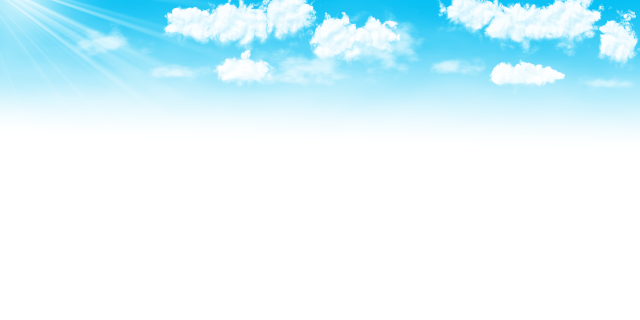
Give the GLSL for this background, as a WebGL 2 fragment shader.

```glsl
#version 300 es
precision highp float;
uniform vec2 u_resolution;
out vec4 fragColor;

vec2 gradientAt(vec2 cell) {
  vec3 h = fract(cell.xyx * vec3(0.1031, 0.1030, 0.0973));
  h += dot(h, h.yzx + 33.33);
  float angle = 6.2832 * fract((h.x + h.y) * h.z);
  return vec2(cos(angle), sin(angle));
}

float gradientNoise(vec2 p) {
  vec2 i = floor(p), f = p - i;
  vec2 u = f * f * f * (f * (f * 6.0 - 15.0) + 10.0);
  vec2 e = vec2(0.0, 1.0);
  float low = mix(dot(gradientAt(i), f), dot(gradientAt(i + e.yx), f - e.yx), u.x);
  float high = mix(dot(gradientAt(i + e), f - e), dot(gradientAt(i + e.yy), f - e.yy), u.x);
  return mix(low, high, u.y);
}

float fbm(vec2 p) {
  float sum = 0.0, amp = 0.6;
  for (int i = 0; i < 5; i++) {
    sum += amp * gradientNoise(p);
    p = mat2(1.6, 1.2, -1.2, 1.6) * p + 7.3;
    amp *= 0.5;
  }
  return sum;
}

// Rounded lumps separated by creases
float billow(vec2 p) {
  float sum = 0.0, amp = 1.0;
  for (int i = 0; i < 4; i++) {
    sum += amp * abs(gradientNoise(p));
    p = mat2(1.6, 1.2, -1.2, 1.6) * p + 3.7;
    amp *= 0.55;
  }
  return sum - 0.45;
}

// Cloud masses: centre (x, depth below the top), radii
const vec4 PUFFS[11] = vec4[](
  vec4(0.59, 0.08, 0.08, 0.06), vec4(0.74, 0.08, 0.16, 0.08),
  vec4(0.90, 0.05, 0.10, 0.10), vec4(0.755, 0.225, 0.10, 0.055),
  vec4(1.05, 0.13, 0.085, 0.09), vec4(1.18, 0.12, 0.07, 0.06),
  vec4(1.48, 0.045, 0.11, 0.065), vec4(1.63, 0.08, 0.15, 0.08),
  vec4(1.78, 0.07, 0.10, 0.10), vec4(1.93, 0.14, 0.07, 0.09),
  vec4(1.64, 0.24, 0.12, 0.045));
const vec4 WISPS[6] = vec4[](
  vec4(0.33, 0.13, 0.12, 0.035), vec4(0.55, 0.23, 0.09, 0.02),
  vec4(1.42, 0.21, 0.08, 0.025), vec4(1.19, 0.14, 0.13, 0.08),
  vec4(1.89, 0.26, 0.07, 0.02), vec4(0.96, 0.21, 0.14, 0.05));

void main() {
  vec2 uv = gl_FragCoord.xy / u_resolution;
  vec2 p = vec2(uv.x * 2.0, 1.0 - uv.y);
  vec3 white = vec3(1.0);

  // Sky fading to white, a little deeper on the right
  float depth = p.y - 0.025 * (p.x - 1.0);
  float haze = fbm(p * vec2(4.0, 9.0));
  float fade = smoothstep(-0.06, 0.46, depth + 0.06 * haze * smoothstep(0.5, 0.1, p.y));
  vec3 color = mix(vec3(0.02, 0.75, 0.955), white, fade);

  // Thin torn wisps
  float streaks = fbm(p * vec2(13.0, 22.0) + 5.0);
  float veil = 0.0;
  for (int i = 0; i < 6; i++) {
    float body = 1.0 - length((p - WISPS[i].xy) / WISPS[i].zw);
    veil = max(veil, smoothstep(-0.3, 1.0, body + 1.6 * streaks));
  }
  color = mix(color, white, 0.65 * veil);

  // Billowing clouds: crisp crowns and soft undersides
  vec2 warped = p + 0.012 * vec2(fbm(p * 18.0), fbm(p * 18.0 + 40.0));
  float lumps = billow(warped * 15.0);
  float cover = 0.0, under = 1.0;
  for (int i = 0; i < 11; i++) {
    vec2 q = (warped - PUFFS[i].xy) / PUFFS[i].zw;
    float body = 1.0 - length(q) + 0.85 * lumps;
    float below = smoothstep(-0.2, 1.0, q.y);
    cover = max(cover, smoothstep(-0.08, 0.14 + 0.65 * below, body));
    under = min(under, mix(1.0, below, smoothstep(-0.1, 0.3, body)));
  }
  float facing = lumps - billow((warped + vec2(-0.008, -0.014)) * 15.0);
  float shade = clamp(0.12 + 0.4 * under - 0.7 * facing - 0.3 * lumps, 0.0, 0.6);
  vec3 cloud = mix(white, vec3(0.62, 0.89, 0.98), shade * (1.0 - fade));
  color = mix(color, cloud, 0.97 * cover);

  // Sunbeams fanning out of the upper left corner
  vec2 toSun = p - vec2(-0.10, -0.09);
  float angle = atan(toSun.y, toSun.x), reach = length(toSun);
  float beams = 0.7 * gradientNoise(vec2(angle * 13.0, 2.5))
              + 0.45 * gradientNoise(vec2(angle * 34.0, 8.5));
  float beamLight = smoothstep(-0.1, 0.55, beams) * smoothstep(1.0, 0.12, reach);
  color = mix(color, white, 0.6 * beamLight);

  // Corner glow
  float glow = exp(-dot(p - vec2(0.05, -0.02), p - vec2(0.05, -0.02)) / 0.025);
  color = mix(color, white, 0.75 * glow);

  fragColor = vec4(color, 1.0);
}
```
